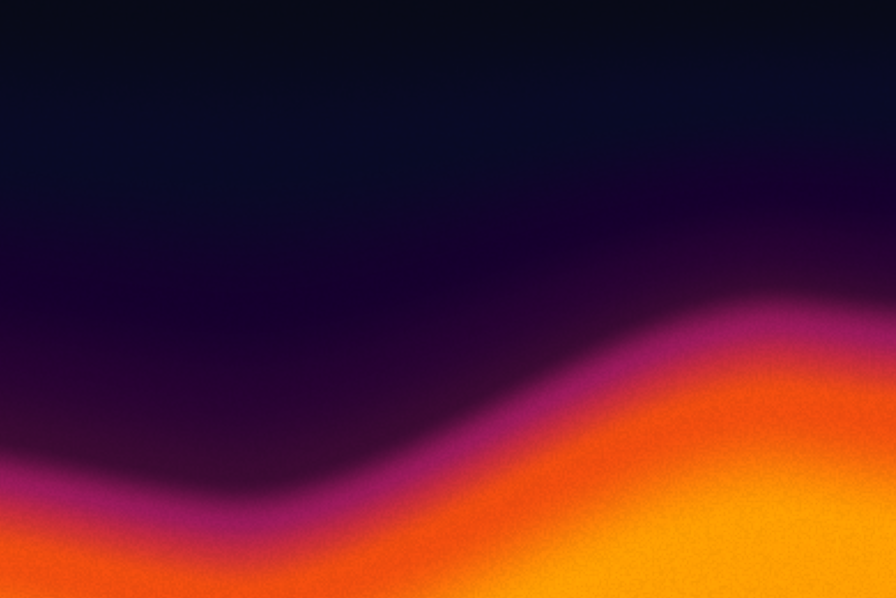
Reproduce this background procedurally as a Shadertoy shader.

```glsl
#define INK     vec3(0.030, 0.040, 0.095)
#define NAVY    vec3(0.035, 0.040, 0.150)
#define INDIGO  vec3(0.085, 0.000, 0.180)
#define PLUM    vec3(0.160, 0.010, 0.200)
#define MAUVE   vec3(0.240, 0.040, 0.200)
#define MAGENTA vec3(0.610, 0.100, 0.360)
#define CRIMSON vec3(0.770, 0.165, 0.240)
#define ORANGE  vec3(0.940, 0.300, 0.060)
#define AMBER   vec3(1.000, 0.620, 0.010)
#define GRAIN_CELLS  260.0
#define GRAIN_AMOUNT 0.07

float hash(vec2 p) {
    vec3 q = fract(p.xyx * 0.1031);
    q += dot(q, q.yzx + 33.33);
    return fract((q.x + q.y) * q.z);
}

float valueNoise(vec2 p) {
    vec2 cell = floor(p);
    vec2 f = fract(p);
    f *= f * (3.0 - 2.0 * f);
    float low = mix(hash(cell), hash(cell + vec2(1.0, 0.0)), f.x);
    float high = mix(hash(cell + vec2(0.0, 1.0)), hash(cell + 1.0), f.x);
    return mix(low, high, f.y);
}

// Height of the wave crest across the canvas
float waveHeight(float x) {
    float leftSlope = 0.09 * (1.0 - smoothstep(-0.12, 0.32, x));
    float rightRise = 0.335 * smoothstep(0.24, 0.88, x);
    float rightDip = 0.024 * smoothstep(0.85, 1.05, x);
    return 0.125 + leftSlope + rightRise - rightDip;
}

// Night gradient, from the crest (0) to the top edge (1)
vec3 skyColor(float altitude) {
    vec3 color = mix(MAUVE, PLUM, smoothstep(0.06, 0.24, altitude));
    color = mix(color, INDIGO, smoothstep(0.20, 0.42, altitude));
    color = mix(color, NAVY, smoothstep(0.40, 0.68, altitude));
    return mix(color, INK, smoothstep(0.70, 1.00, altitude));
}

// Warm bands, by depth below the crest
vec3 addGlow(vec3 color, float depth) {
    color = mix(color, MAGENTA, smoothstep(-0.07, 0.01, depth));
    color = mix(color, CRIMSON, smoothstep(0.00, 0.06, depth));
    color = mix(color, ORANGE, smoothstep(0.04, 0.12, depth));
    return mix(color, AMBER, smoothstep(0.14, 0.33, depth));
}

void mainImage(out vec4 fragColor, in vec2 fragCoord) {
    vec2 uv = fragCoord / iResolution.xy;
    float crest = waveHeight(uv.x);
    float depth = crest - uv.y;
    float altitude = max(-depth, 0.0) / (1.0 - crest);

    vec3 color = addGlow(skyColor(altitude), depth);

    // Soft film grain
    float grain = valueNoise(fragCoord / iResolution.y * GRAIN_CELLS) - 0.5;
    color *= 1.0 + GRAIN_AMOUNT * grain;

    fragColor = vec4(clamp(color, 0.0, 1.0), 1.0);
}
```
